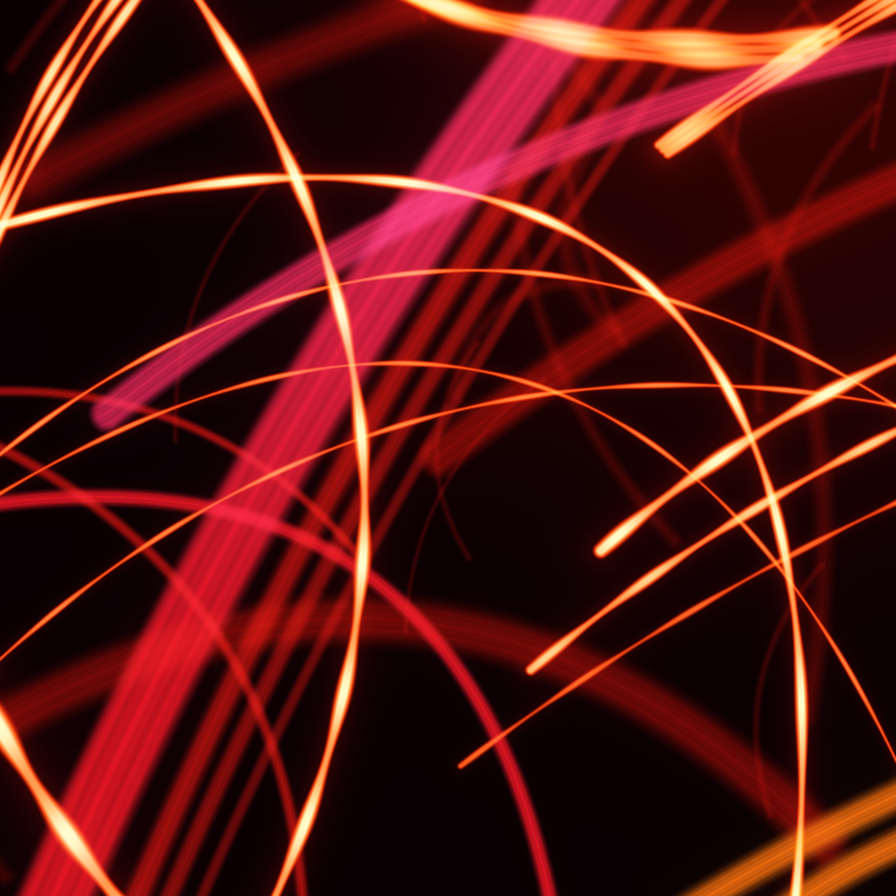
Write a Shadertoy shader that draws this background.

```glsl
// Glowing gold filaments and crimson light trails curving across a dark field.

const vec3 NIGHT   = vec3(0.030, 0.000, 0.008);
const vec3 MAROON  = vec3(0.38, 0.030, 0.015);
const vec3 RED     = vec3(0.66, 0.06, 0.045);
const vec3 CRIMSON = vec3(0.77, 0.07, 0.11);
const vec3 ROSE    = vec3(0.78, 0.13, 0.29);
const vec3 AMBER   = vec3(0.80, 0.36, 0.04);
const float TWIST = 44.0;      // ribbon turns, radians per canvas
const float HALO = 0.13;       // glow strength around trails
const int FAINT_TRAILS = 16;

vec2 p;          // position in canvas units
float pixel;     // size of one pixel
vec3 light;      // accumulated colour

float hash(float n) { return fract(sin(n * 91.17) * 4375.85); }

// Bowed stroke from a to b: x = signed distance, y = distance past the ends, z = length travelled
vec3 bow(vec2 a, vec2 b, float bend) {
    float len = length(b - a);
    vec2 dir = (b - a) / len;
    vec2 q = vec2(dot(p - a, dir), dot(p - a, vec2(-dir.y, dir.x)));
    float t = q.x / len;
    float tc = clamp(t, 0.0, 1.0);
    float slope = 4.0 * bend * (1.0 - 2.0 * tc) / len;
    float d = (q.y - 4.0 * bend * tc * (1.0 - tc)) / sqrt(1.0 + slope * slope);
    return vec3(d, max(max(-t, t - 1.0), 0.0) * len, q.x);
}

float band(float d, float width, float soft) {
    return 1.0 - smoothstep(width * (1.0 - soft) - pixel, width * (1.0 + soft) + pixel, d);
}

// Black to red to orange to cream
vec3 heat(float v) {
    return vec3(min(1.6 * v, 1.0), 0.97 * pow(v, 1.8), 0.78 * pow(v, 3.5));
}

void screen(vec3 c) { light = 1.0 - (1.0 - light) * (1.0 - clamp(c, 0.0, 1.0)); }

// Broad translucent trail with fine lengthwise striations
void trail(vec2 a, vec2 b, float bend, float width, float soft, vec3 tint) {
    vec3 s = bow(a, b, bend);
    float d = length(s.xy);
    float x = s.x / width;
    float grain = 0.92 + 0.05 * sin(x * 9.0 + 1.0) + 0.04 * sin(x * 21.0);
    screen(tint * (band(d, width, soft) * grain + HALO * exp(-d / width)));
}

// Bright twisted ribbon, swelling and narrowing along its length
void filament(vec2 a, vec2 b, float bend, float width, float power) {
    vec3 s = bow(a, b, bend);
    float d = length(s.xy);
    float turn = sin(s.z * TWIST + bend * 30.0);
    float w = width * (0.82 + 0.25 * turn);
    float v = power * (0.88 + 0.12 * turn) * band(d, w, 0.55);
    screen(heat(clamp(v, 0.0, 1.0)) + 0.6 * MAROON * power * exp(-d / (width * 2.0)));
}

void mainImage(out vec4 fragColor, in vec2 fragCoord) {
    p = fragCoord / iResolution.y;
    pixel = 0.6 / iResolution.y;

    // Dim red haze, strongest toward the upper right
    light = NIGHT + vec3(0.16, 0.012, 0.0) * exp(-5.0 * dot(p - vec2(0.88, 0.93), p - vec2(0.88, 0.93)));

    // Barely visible scattered trails
    for (int i = 0; i < FAINT_TRAILS; i++) {
        float n = float(i) + 1.0;
        vec2 a = vec2(hash(n), hash(n + 31.0));
        float angle = mix(0.45, 2.1, hash(n + 57.0));
        vec2 b = a + vec2(cos(angle), sin(angle)) * mix(0.15, 0.5, hash(n + 73.0));
        trail(a, b, 0.04, mix(0.002, 0.008, hash(n + 11.0)), 0.9, MAROON * 0.45);
    }

    // Soft dark trails
    trail(vec2(0.04, 0.80), vec2(0.52, 1.01), 0.012, 0.020, 0.8, MAROON * 0.85);
    trail(vec2(0.49, 0.49), vec2(1.03, 0.81), 0.020, 0.019, 0.5, MAROON * 1.1);
    trail(vec2(-0.02, 0.18), vec2(0.92, 0.06), 0.185, 0.022, 0.6, MAROON);

    // Wide beam and the narrow rays beside it
    vec3 glow = mix(CRIMSON, ROSE, smoothstep(0.2, 0.9, p.y));
    trail(vec2(0.05, -0.03), vec2(0.67, 1.03), 0.038, 0.038, 0.22, glow);
    for (int i = 0; i < 3; i++) {
        float k = float(i);
        trail(vec2(0.145 + 0.036 * k, -0.02), vec2(0.73 + 0.045 * k, 1.02),
              0.036, 0.012 - 0.003 * k, 0.6, RED * (0.85 - 0.15 * k));
    }
    trail(vec2(0.12, 0.538), vec2(1.04, 0.955), 0.065, 0.017, 0.35, ROSE * 0.9);

    // Falling red arches
    trail(vec2(-0.01, 0.437), vec2(0.615, -0.01), 0.180, 0.0075, 0.6, CRIMSON);
    trail(vec2(-0.01, 0.505), vec2(0.338, -0.01), 0.090, 0.0055, 0.7, RED * 0.85);
    trail(vec2(-0.01, 0.563), vec2(0.400, 0.380), 0.055, 0.0045, 0.7, RED * 0.85);
    trail(vec2(0.80, 0.86), vec2(0.90, 0.20), 0.060, 0.009, 0.9, MAROON * 0.5);

    // Amber bands in the lower corner
    for (int i = 0; i < 2; i++) {
        float k = float(i);
        trail(vec2(0.76 + 0.11 * k, -0.02), vec2(1.03, 0.125 - 0.055 * k), 0.005, 0.015, 0.6, AMBER);
    }

    // Long gold arcs, then finer ones
    filament(vec2(-0.01, 0.746), vec2(0.887, -0.01), 0.423, 0.0056, 1.0);
    filament(vec2(0.215, 1.01), vec2(0.303, -0.01), 0.145, 0.0070, 1.0);
    filament(vec2(-0.01, 0.485), vec2(1.01, 0.540), 0.185, 0.0028, 0.75);
    filament(vec2(-0.01, 0.443), vec2(1.01, 0.130), 0.300, 0.0026, 0.68);
    filament(vec2(-0.01, 0.255), vec2(1.01, 0.545), 0.135, 0.0028, 0.70);
    filament(vec2(-0.02, 0.225), vec2(0.145, -0.02), -0.008, 0.0110, 1.0);

    // Parallel strands: upper left bundle, blunt streaks, broad sweep at the top
    for (int i = 0; i < 3; i++) {
        float k = float(i);
        filament(vec2(-0.015, 0.71 + 0.025 * k), vec2(0.158 - 0.021 * k, 1.01), 0.010, 0.0055, 0.95);
        filament(vec2(0.670 - 0.078 * k, 0.385 - 0.120 * k - 0.013 * k * (2.0 - k)),
                 vec2(1.02, 0.608 - 0.080 * k), 0.016, 0.0072 - 0.0020 * k, 1.0 - 0.10 * k * k);
        filament(vec2(0.735 + 0.005 * k, 0.838 - 0.005 * k), vec2(1.01, 1.022 - 0.012 * k), 0.004, 0.0055, 0.85);
        filament(vec2(0.43 + 0.015 * k, 1.015 - 0.006 * k), vec2(0.93 - 0.02 * k, 0.962 - 0.013 * k),
                 -0.026, 0.0095, 0.82);
    }

    fragColor = vec4(light, 1.0);
}
```
